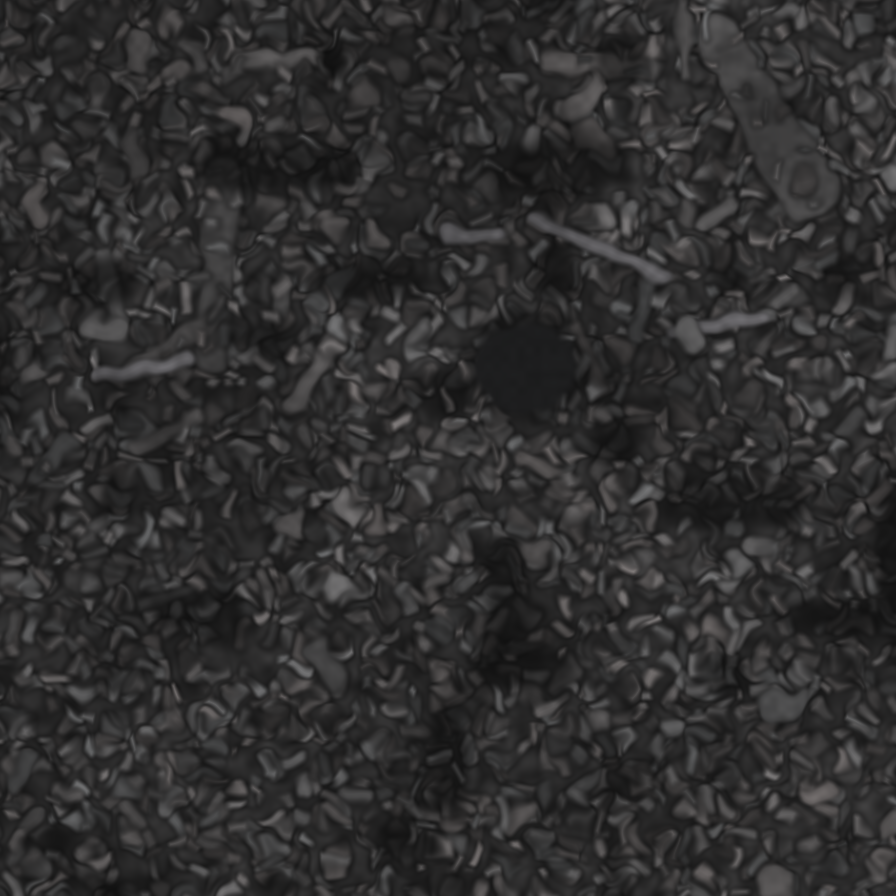
A Shadertoy shader for this texture:

```glsl
vec3 hash3(vec2 p) {
    vec3 q = fract(p.xyx * vec3(0.1031, 0.1030, 0.0973));
    q += dot(q, q.yxz + 33.33);
    return fract((q.xxy + q.yzz) * q.zyx);
}

float noise(vec2 p) {
    vec2 i = floor(p), f = fract(p);
    f = f * f * (3.0 - 2.0 * f);
    return mix(mix(hash3(i).x, hash3(i + vec2(1, 0)).x, f.x),
               mix(hash3(i + vec2(0, 1)).x, hash3(i + vec2(1, 1)).x, f.x), f.y);
}

float roundedBox(vec2 p, vec2 halfSize, float radius) {
    vec2 q = abs(p) - halfSize + radius;
    return length(max(q, 0.0)) + min(max(q.x, q.y), 0.0) - radius;
}

float segment(vec2 p, vec2 a, vec2 b) {
    vec2 ab = b - a;
    return length(p - a - ab * clamp(dot(p - a, ab) / dot(ab, ab), 0.0, 1.0));
}

// Lays a soft-edged piece over the ground, with a dark rim around it
vec3 layPiece(vec3 ground, float dist, vec3 tone) {
    ground *= mix(0.7, 1.0, smoothstep(-0.002, 0.010, dist));
    tone *= 1.0 - 0.25 * smoothstep(-0.009, 0.002, dist);
    return mix(tone, ground, smoothstep(-0.004, 0.004, dist));
}

// One chip per grid cell, randomly turned, sized and shaded
vec3 scatterChips(vec3 ground, vec2 p, float cells, float density,
                  vec2 minSize, vec2 maxSize, vec2 shades) {
    vec2 cell = floor(p * cells);
    for (int y = -1; y <= 1; y++)
    for (int x = -1; x <= 1; x++) {
        vec2 id = cell + vec2(x, y);
        vec3 place = hash3(id + cells * 3.7);
        vec3 look = hash3(id + cells * 5.3 + 71.0);
        if (look.z > density) continue;
        float angle = place.z * 6.2832;
        vec2 local = p - (id + place.xy) / cells;
        local = mat2(cos(angle), -sin(angle), sin(angle), cos(angle)) * local;
        vec2 halfSize = mix(minSize, maxSize, vec2(look.x, fract(look.x * 7.0 + look.y))) / cells;
        float dist = roundedBox(local, halfSize, 0.8 * min(halfSize.x, halfSize.y));
        float warmth = fract(place.x * 9.0 + look.y) - 0.4;
        vec3 tone = mix(shades.x, shades.y, pow(look.y, 1.4)) * (1.0 + warmth * vec3(0.06, 0.0, -0.02));
        ground = layPiece(ground, dist, tone);
    }
    return ground;
}

void mainImage(out vec4 fragColor, in vec2 fragCoord) {
    vec2 uv = fragCoord / iResolution.y;

    // Wobble bends the chips into irregular flakes
    vec2 wobble = vec2(noise(uv * 44.0), noise(uv * 44.0 + 37.0)) - 0.5;
    vec2 bent = uv + wobble * 0.018;
    vec2 nearlyStraight = uv + wobble * 0.010;

    // Fine mulch in two layers
    vec3 color = vec3(0.08 + 0.10 * noise(uv * 60.0));
    color = scatterChips(color, bent, 29.0, 0.9, vec2(0.26, 0.18), vec2(0.56, 0.34), vec2(0.16, 0.36));
    color = scatterChips(color, bent, 38.0, 0.75, vec2(0.22, 0.15), vec2(0.60, 0.32), vec2(0.16, 0.39));

    // Long bark pieces and splinters, partly buried
    float taper = 0.036 - 0.012 * smoothstep(0.8, 0.95, uv.y);
    color = layPiece(color, segment(nearlyStraight, vec2(0.80, 0.96), vec2(0.90, 0.79)) - taper, vec3(0.24));
    color = layPiece(color, segment(nearlyStraight, vec2(0.25, 0.81), vec2(0.235, 0.60)) - 0.018, vec3(0.21));
    color = scatterChips(color, nearlyStraight, 7.0, 0.25, vec2(0.20, 0.04), vec2(0.50, 0.09), vec2(0.18, 0.32));
    color = scatterChips(color, bent, 48.0, 0.45, vec2(0.22, 0.15), vec2(0.65, 0.32), vec2(0.17, 0.42));

    // Pale slivers and larger flakes on top
    vec4 slivers[4] = vec4[4](vec4(0.50, 0.74, 0.555, 0.74), vec4(0.75, 0.63, 0.85, 0.645),
                              vec4(0.60, 0.755, 0.74, 0.69), vec4(0.11, 0.58, 0.21, 0.60));
    for (int i = 0; i < 4; i++) {
        float sliver = segment(nearlyStraight, slivers[i].xy, slivers[i].zw) - 0.008;
        color = layPiece(color, sliver, vec3(0.34, 0.34, 0.35));
    }
    color = scatterChips(color, bent, 16.0, 0.10, vec2(0.18, 0.12), vec2(0.45, 0.25), vec2(0.22, 0.38));

    // Uneven light: deep hollows and paler areas
    color *= mix(0.72, 1.26, noise(uv * 7.0 + 4.0));
    color *= mix(0.45, 1.0, smoothstep(0.10, 0.38, noise(uv * 16.0 + 9.0)));

    // Smooth dark pebble in a shaded hollow
    float pebble = length((uv + wobble * 0.008 - vec2(0.586, 0.59)) * vec2(0.9, 1.05)) - 0.051;
    color *= mix(0.5, 1.0, smoothstep(-0.01, 0.03, pebble));
    color = mix(vec3(0.070, 0.072, 0.075), color, smoothstep(-0.006, 0.006, pebble));

    // Faint surface mottling and a hazy lift of the shadows
    color *= 0.90 + 0.20 * noise(uv * 110.0);
    fragColor = vec4(color * vec3(1.01, 0.995, 1.0) + 0.042, 1.0);
}
```
